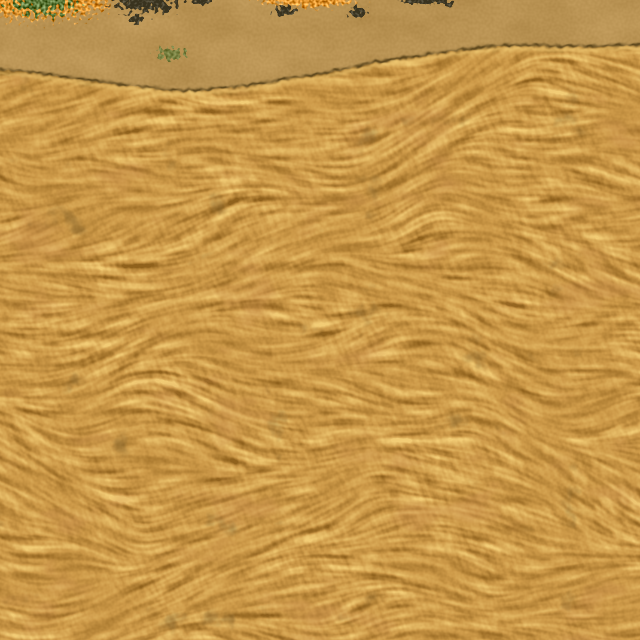
This texture is drawn by a three.js fragment shader. Its source:

```glsl
// Rippled golden sand below a smooth pale flat with scrub along its far rim.
// Ripples are gradient noise smeared along a flow field (line convolution);
// the flow is a gentle noisy drift bent by soft slanted strokes.

varying vec2 vUv;

const vec3 SAND_DARK = vec3(0.56, 0.38, 0.11);
const vec3 SAND_MID = vec3(0.805, 0.603, 0.285);
const vec3 SAND_LIGHT = vec3(0.95, 0.80, 0.46);
const vec3 SAND_ROSE = vec3(0.78, 0.55, 0.30);
const vec3 FLAT_COLOR = vec3(0.725, 0.575, 0.325);
const vec3 RIM_DARK = vec3(0.38, 0.29, 0.12);
const vec3 SCRUB_DARK = vec3(0.17, 0.16, 0.10);
const vec3 LEAF_GREEN = vec3(0.36, 0.47, 0.22);
const vec3 LEAF_ORANGE = vec3(0.88, 0.58, 0.18);
const float RIPPLE_FREQ = 66.0;
const float RIPPLE_CONTRAST = 2.5;
const float FIBRE_CONTRAST = 0.36;
const float SMEAR_STEP = 0.0038;
const int SMEAR_STEPS = 8;

vec2 hashGradient(vec2 cell) {
  float h = fract(sin(dot(cell, vec2(127.1, 311.7))) * 43758.5);
  return vec2(cos(h * 6.2832), sin(h * 6.2832));
}

float gradientNoise(vec2 p) {
  vec2 i = floor(p), f = p - i;
  vec2 u = f * f * f * (f * (f * 6.0 - 15.0) + 10.0);
  vec2 e = vec2(1.0, 0.0);
  float a = dot(hashGradient(i), f);
  float b = dot(hashGradient(i + e.xy), f - e.xy);
  float c = dot(hashGradient(i + e.yx), f - e.yx);
  float d = dot(hashGradient(i + e.xx), f - e.xx);
  return mix(mix(a, b, u.x), mix(c, d, u.x), u.y);
}

float fbm(vec2 p) {
  float sum = 0.0, amp = 0.6;
  for (int i = 0; i < 4; i++) {
    sum += amp * gradientNoise(p);
    p = p * 2.03 + 17.3;
    amp *= 0.55;
  }
  return sum;
}

// Soft stroke from a to b that pulls the flow along its own direction.
vec2 bend(vec2 p, vec2 a, vec2 b, float width) {
  vec2 ab = b - a, ap = p - a;
  float t = clamp(dot(ap, ab) / dot(ab, ab), 0.0, 1.0);
  vec2 d = (ap - ab * t) / width;
  return 2.6 * exp(-dot(d, d)) * normalize(ab);
}

vec2 flowDirection(vec2 p) {
  float slope = 1.05 * gradientNoise(p * vec2(5.0, 9.0) + 3.7);
  vec2 dir = vec2(1.0, slope);
  // rising ridges
  dir += bend(p, vec2(0.24, 0.50), vec2(0.59, 0.70), 0.050);
  dir += bend(p, vec2(0.60, 0.71), vec2(0.77, 0.89), 0.055);
  dir += bend(p, vec2(0.26, 0.17), vec2(0.50, 0.28), 0.045);
  dir += bend(p, vec2(0.22, 0.03), vec2(0.42, 0.13), 0.050);
  dir += bend(p, vec2(0.10, 0.79), vec2(0.21, 0.86), 0.040);
  // falling slopes
  dir += bend(p, vec2(0.36, 0.76), vec2(0.55, 0.69), 0.040);
  dir += bend(p, vec2(0.74, 0.67), vec2(0.88, 0.58), 0.045);
  dir += bend(p, vec2(0.28, 0.38), vec2(0.46, 0.29), 0.045);
  dir += bend(p, vec2(0.80, 0.32), vec2(0.93, 0.20), 0.050);
  dir += bend(p, vec2(0.04, 0.29), vec2(0.17, 0.17), 0.050);
  dir += bend(p, vec2(0.64, 0.24), vec2(0.79, 0.18), 0.045);
  return normalize(dir);
}

float grain(vec2 p) {
  vec2 q = p * RIPPLE_FREQ;
  return gradientNoise(q) + 0.85 * gradientNoise(q * 2.1 + 9.1);
}

// Average the grain both ways along the flow to draw out streaks.
float ripples(vec2 p) {
  float sum = grain(p), total = 1.0;
  vec2 ahead = p, behind = p;
  for (int i = 1; i <= SMEAR_STEPS; i++) {
    float w = 1.0 - float(i) / float(SMEAR_STEPS + 1);
    ahead += SMEAR_STEP * flowDirection(ahead);
    behind -= SMEAR_STEP * flowDirection(behind);
    sum += w * (grain(ahead) + grain(behind));
    total += 2.0 * w;
  }
  return sum / total;
}

float rimHeight(float x) {
  float dip = 0.033 * clamp(x / 0.273, 0.0, 1.0);
  float rise = 0.070 * smoothstep(0.27, 0.82, x);
  return 0.891 - dip + rise + 0.004 * fbm(vec2(x * 18.0, 2.5));
}

vec3 sandColor(vec2 p) {
  float patches = fbm(p * vec2(5.0, 8.0) + 21.0);
  float fibres = gradientNoise(vec2(p.x * 130.0 + p.y * 50.0, p.y * 55.0));
  float v = ripples(p) * RIPPLE_CONTRAST * (1.0 + 1.4 * patches);
  v += FIBRE_CONTRAST * fibres * (1.0 + 1.5 * patches);
  v += 0.32 * patches + 0.16 * gradientNoise(p * 210.0);
  vec3 col = mix(SAND_MID, SAND_LIGHT, clamp(v, 0.0, 1.0));
  col = mix(col, SAND_DARK, clamp(-v, 0.0, 1.0));
  float rose = smoothstep(0.08, 0.4, fbm(p * vec2(7.0, 12.0) + 50.0));
  float smudge = smoothstep(0.24, 0.55, fbm(p * 13.0 + 80.0));
  return mix(mix(col, SAND_ROSE, 0.35 * rose), RIM_DARK, 0.35 * smudge);
}

float clump(vec2 p, vec2 center, vec2 radius, float rough) {
  return smoothstep(0.0, 0.3, 1.0 - length((p - center) / radius) + rough);
}

vec3 flatColor(vec2 p) {
  float speckle = gradientNoise(p * 210.0);
  float rough = 1.2 * gradientNoise(p * 150.0);
  vec3 col = FLAT_COLOR + 0.07 * fbm(p * vec2(9.0, 16.0)) + 0.03 * speckle;
  // leaves along the upper rim
  float leaves = clump(p, vec2(0.06, 1.005), vec2(0.13, 0.038), 0.6 * rough);
  leaves = max(leaves, clump(p, vec2(0.48, 1.004), vec2(0.080, 0.018), 0.6 * rough));
  float green = clump(p, vec2(0.065, 1.0), vec2(0.055, 0.023), rough);
  col = mix(col, mix(LEAF_ORANGE, LEAF_GREEN, green) + 0.5 * speckle, leaves);
  // dark scrub and a lone green tuft
  float scrub = clump(p, vec2(0.225, 1.0), vec2(0.050, 0.020), rough);
  scrub = max(scrub, clump(p, vec2(0.212, 0.970), vec2(0.011, 0.008), rough));
  scrub = max(scrub, clump(p, vec2(0.258, 0.987), vec2(0.013, 0.008), rough));
  scrub = max(scrub, clump(p, vec2(0.315, 1.0), vec2(0.014, 0.008), rough));
  scrub = max(scrub, clump(p, vec2(0.445, 0.984), vec2(0.017, 0.009), rough));
  scrub = max(scrub, clump(p, vec2(0.560, 0.981), vec2(0.015, 0.009), rough));
  scrub = max(scrub, clump(p, vec2(0.665, 0.998), vec2(0.040, 0.005), rough));
  scrub = max(scrub, clump(p, vec2(0.702, 0.993), vec2(0.007, 0.005), rough));
  col = mix(col, SCRUB_DARK + 0.35 * max(speckle, 0.0), 0.9 * scrub);
  float tuft = clump(p, vec2(0.267, 0.916), vec2(0.023, 0.010), rough);
  return mix(col, LEAF_GREEN + 0.3 * speckle, 0.7 * tuft);
}

void main() {
  vec2 p = vUv;
  float above = p.y - rimHeight(p.x) - 0.003 * gradientNoise(p * 110.0);
  vec3 col = mix(sandColor(p), flatColor(p), smoothstep(-0.001, 0.001, above));
  // bright lip under a broken dark rim
  float lip = exp(-pow((above + 0.005) / 0.004, 2.0));
  float line = exp(-pow((above - 0.001) / 0.0026, 2.0));
  col = mix(col, SAND_LIGHT, 0.45 * lip);
  col = mix(col, RIM_DARK, line * clamp(0.75 + 1.2 * gradientNoise(p * 70.0), 0.0, 1.0));
  gl_FragColor = vec4(col, 1.0);
}
```
